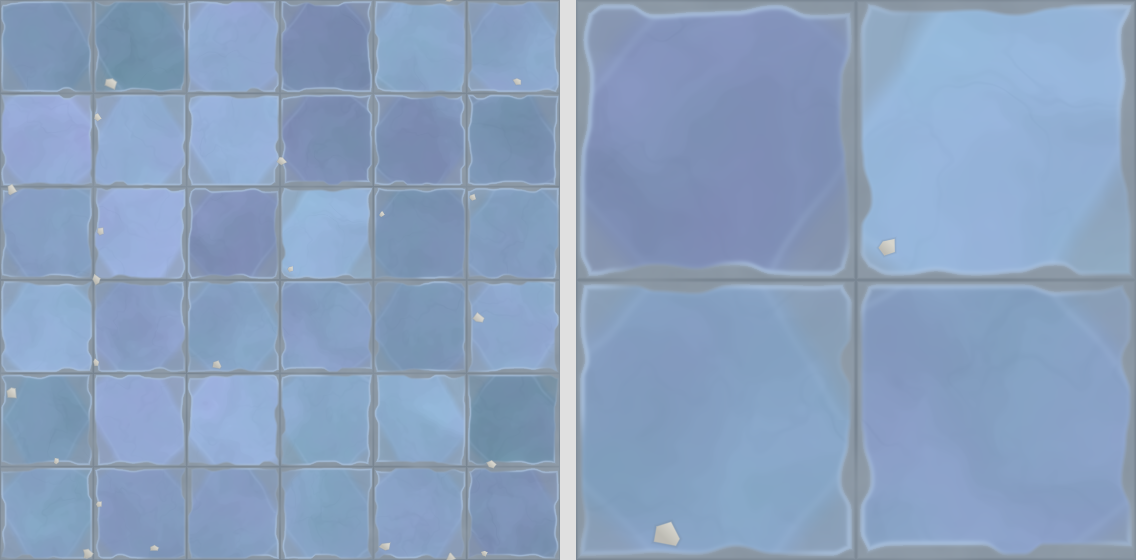
Left, the full canvas; right, a detail of the centre.
A WebGL 2 fragment shader for this texture:

```glsl
#version 300 es
precision highp float;
// Hand-painted blue ceramic tiles on a square grid with thin grey grout.
// Each tile gets a hashed tone, cloudy glaze, wavy pale rim and worn corners;
// small cream chips are scattered close to the joints.
uniform vec2 u_resolution;
out vec4 fragColor;

const float TILES = 6.0;
const float INSET = 0.016;        // least gap from joint to tile, in tiles
const float WAVE = 0.036;         // extra gap where the edge is worn
const float RIM_WIDTH = 0.011;
const float JOINT_WIDTH = 0.008;
const float CHIP_CHANCE = 0.33;
const float CHIP_SIZE = 0.042;
const vec3 TILE_DARK = vec3(0.455, 0.545, 0.670);
const vec3 TILE_LIGHT = vec3(0.600, 0.700, 0.865);
const vec3 TEAL_SHIFT = vec3(-0.020, 0.018, -0.012);
const vec3 GROUT = vec3(0.545, 0.595, 0.645);
const vec3 JOINT = vec3(0.455, 0.505, 0.555);
const vec3 RIM = vec3(0.680, 0.775, 0.890);
const vec3 CHIP = vec3(0.790, 0.785, 0.755);

float hash(vec2 p) {
  vec3 q = fract(p.xyx * 0.1031);
  q += dot(q, q.yzx + 33.33);
  return fract((q.x + q.y) * q.z);
}

float noise(vec2 p) {
  vec2 i = floor(p), f = fract(p);
  f = f * f * (3.0 - 2.0 * f);
  return mix(mix(hash(i), hash(i + vec2(1, 0)), f.x),
             mix(hash(i + vec2(0, 1)), hash(i + vec2(1, 1)), f.x), f.y);
}

float fbm(vec2 p) {
  float sum = 0.0, amp = 0.5;
  for (int i = 0; i < 4; i++) {
    sum += amp * noise(p);
    p = mat2(1.6, 1.2, -1.2, 1.6) * p + 7.3;
    amp *= 0.5;
  }
  return sum;
}

// Distance inward from the wavy outline of a tile.
float tileEdge(vec2 f, vec2 id) {
  float d = 1.0;
  for (int side = 0; side < 4; side++) {
    float along = side < 2 ? f.y : f.x;
    float across = side < 2 ? f.x : f.y;
    if (side % 2 == 1) across = 1.0 - across;
    float seed = 50.0 * hash(id + 13.0 * float(side + 1));
    float wear = smoothstep(0.35, 0.85, noise(vec2(along * 7.0, seed)));
    d = min(d, across - INSET - WAVE * wear);
  }
  return d;
}

// Signed distance to an irregular five-sided chip.
float chipShape(vec2 p, float seed) {
  float d = -1.0;
  for (int i = 0; i < 5; i++) {
    float k = float(i), angle = 1.2566 * (k + 0.6 * hash(vec2(seed, k))) + seed;
    float reach = CHIP_SIZE * mix(0.6, 1.25, hash(vec2(k + 9.0, seed)));
    d = max(d, dot(p, vec2(cos(angle), sin(angle))) - reach);
  }
  return d;
}

vec3 glaze(vec2 p, vec2 f, vec2 id) {
  vec2 q = p + 20.0 * hash(id + 3.7);
  vec2 warp = vec2(fbm(q * 2.0), fbm(q * 2.0 + 31.0));
  float cloud = fbm(q * 1.7 + 1.5 * warp);
  float level = cloud * 7.0;                       // layered brush patches
  float patches = (floor(level) + smoothstep(0.35, 0.65, fract(level))) / 7.0;
  float tone = hash(id + 21.0) + 0.65 * (mix(cloud, patches, 0.5) - 0.47);
  vec3 color = mix(TILE_DARK, TILE_LIGHT, tone);
  color += TEAL_SHIFT * (1.6 * hash(id + 5.0) + 2.0 * warp.x - 1.7);
  float vein = 1.0 - smoothstep(0.0, 0.035, abs(fbm(q * 2.6 + warp) - 0.5));
  color -= 0.014 * vein * noise(q * 4.0);

  // Worn corners, each cut by a faint slanted streak.
  vec2 corner = step(0.5, f), c = mix(f, 1.0 - f, corner);
  float seed = hash(id * 2.0 + corner + 40.0);
  float cut = dot(c, vec2(0.7 + 0.6 * seed, 1.3 - 0.6 * seed)) - 0.12 - 0.33 * seed;
  cut += 0.05 * (noise(q * 5.0) - 0.5);
  color = mix(color, GROUT, 0.45 * (1.0 - smoothstep(-0.12, 0.02, cut)));
  return mix(color, RIM, 0.20 * exp(-pow(cut / 0.022, 2.0)) * noise(q * 3.0));
}

void main() {
  vec2 p = gl_FragCoord.xy / u_resolution * TILES;
  vec2 id = floor(p), f = fract(p);
  float px = TILES / min(u_resolution.x, u_resolution.y);

  // Grout with a dark, broken centre line.
  vec2 toJoint = min(f, 1.0 - f);
  float joint = 1.0 - smoothstep(0.0, JOINT_WIDTH + px, min(toJoint.x, toJoint.y));
  vec3 color = GROUT + 0.05 * (fbm(p * 6.0) - 0.47);
  color = mix(color, JOINT, joint * mix(0.3, 0.9, noise(p * 4.0)));

  // Tile face, soft glow and pale rim.
  float edge = tileEdge(f, id);
  color = mix(color, glaze(p, f, id), smoothstep(-px, 0.012 + px, edge));
  float strength = mix(0.15, 0.85, smoothstep(0.2, 0.75, noise(p * 3.0 + 17.0)));
  float rim = exp(-pow((edge - 0.008) / RIM_WIDTH, 2.0));
  float glow = step(0.0, edge) * exp(-max(edge, 0.0) / 0.05);
  color = mix(color, RIM, strength * (0.65 * rim + 0.15 * glow));

  // Chips from this cell and its neighbours, two chances per cell.
  for (int n = 0; n < 18; n++) {
    vec2 cell = id + vec2(n % 3, (n / 3) % 3) - 1.0;
    vec2 home = mod(cell, TILES);
    float seed = 1.0 + 40.0 * hash(home + 60.0 + 17.0 * float(n / 9));
    if (hash(vec2(seed, 4.0)) > CHIP_CHANCE * (1.6 - 0.24 * home.y)) continue;
    vec2 spot = vec2(hash(vec2(seed, 1.0)), 0.14 * hash(vec2(seed, 2.0)));
    if (hash(vec2(seed, 3.0)) < 0.4) spot = spot.yx;
    vec2 local = (p - cell - spot) / mix(0.65, 1.3, hash(vec2(seed, 6.0)));
    float d = chipShape(local, seed);
    float light = 0.05 * clamp((local.x + local.y) / CHIP_SIZE, -1.0, 1.0);
    color = mix(color, JOINT, 0.25 * (1.0 - smoothstep(0.0, 0.014, d)));
    color = mix(color, CHIP + light, 1.0 - smoothstep(-px, px, d));
  }
  fragColor = vec4(color, 1.0);
}
```
